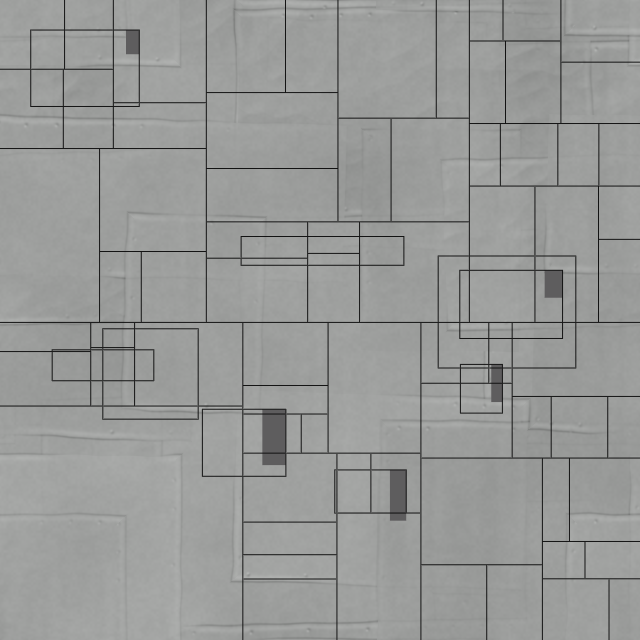
Give the GLSL for this texture, as a WebGL 1 fragment shader.

```glsl
precision highp float;
// Worn grey sheet-metal wall with thin black panel lines and a few dark blocks.
uniform vec2 u_resolution;

const vec3 BASE_GREY = vec3(0.614, 0.620, 0.614);
const vec3 BLOCK_GREY = vec3(0.37, 0.365, 0.37);
const vec3 LINE_BLACK = vec3(0.05);
const float LINE_WIDTH = 0.0015;
const float MIN_PANEL = 0.13;
const float SHEET_TONE = 0.034;
const float PANEL_TONE = 0.016;
const float STAIN = 0.065;
const float GRAIN = 0.028;
const float STREAK = 0.022;
const float CRUMPLE = 0.14;
const float RIVET_SPACING = 0.045;

float hash(vec2 p) {
  vec3 q = fract(vec3(p.xyx) * 0.1031);
  q += dot(q, q.yzx + 33.33);
  return fract((q.x + q.y) * q.z);
}

vec2 hash2(vec2 p) { return vec2(hash(p), hash(p + 71.7)); }

float noise(vec2 p) {
  vec2 i = floor(p), f = fract(p);
  f = f * f * (3.0 - 2.0 * f);
  return mix(mix(hash(i), hash(i + vec2(1, 0)), f.x),
             mix(hash(i + vec2(0, 1)), hash(i + vec2(1, 1)), f.x), f.y);
}

float fbm(vec2 p) {
  float sum = 0.0, amp = 0.5;
  for (int i = 0; i < 5; i++) {
    sum += amp * noise(p);
    p = mat2(1.6, 1.2, -1.2, 1.6) * p + 9.3;
    amp *= 0.5;
  }
  return sum;
}

float folds(vec2 p) {
  p += 0.04 * noise(p * 7.0);
  float broad = abs(2.0 * noise(mat2(9, 6, -11, 14) * p) - 1.0);
  float tight = abs(2.0 * noise(mat2(24, -15, 17, 28) * p) - 1.0);
  return -broad - 0.5 * tight;
}

float bump(float d, float width) { return exp(-d * d / (width * width)); }

float boxDistance(vec2 p, vec2 extent) {
  vec2 d = abs(p) - extent;
  return length(max(d, 0.0)) + min(max(d.x, d.y), 0.0);
}

// Recursive splitting: returns distance to the nearest cut, and the panel id.
float panelCuts(vec2 p, out float id) {
  vec2 lo = vec2(0.0), hi = vec2(1.0);
  float d = 1.0;
  id = 1.0;
  for (int level = 0; level < 7; level++) {
    vec2 size = hi - lo;
    vec2 r = hash2(vec2(id, float(level) + 5.0));
    bool tooSmall = max(size.x, size.y) < MIN_PANEL;
    if (tooSmall || (level > 3 && r.y < 0.15)) break;
    bool across = size.x * mix(0.75, 1.2, r.y) > size.y;
    vec2 cut = mix(lo, hi, mix(0.24, 0.76, r.x));
    float side = across ? p.x - cut.x : p.y - cut.y;
    d = min(d, abs(side));
    if (across) { if (side > 0.0) lo.x = cut.x; else hi.x = cut.x; }
    else { if (side > 0.0) lo.y = cut.y; else hi.y = cut.y; }
    id = id * 2.0 + step(0.0, side);
  }
  return d;
}

// Overlapping, slightly tilted sheets: x = tone, y = relief, z = crumpling.
vec3 sheets(vec2 p) {
  vec3 surface = vec3(0.0, 0.0, 0.15);
  vec2 wobble = 0.004 * (vec2(noise(p * 25.0), noise(p * 25.0 + 40.0)) - 0.5);
  for (int i = 0; i < 18; i++) {
    vec2 key = vec2(float(i) * 3.7, 12.0);
    vec2 extent = mix(vec2(0.09, 0.06), vec2(0.36, 0.2), hash2(key + 5.0));
    vec2 r = hash2(key + 19.0);
    float tilt = (r.x - 0.5) * 0.08;
    vec2 q = fract(p - hash2(key) + 0.5) - 0.5 + wobble;
    q = vec2(q.x + tilt * q.y, q.y - tilt * q.x);
    vec2 inset = extent - abs(q);
    float d = min(inset.x, inset.y);
    bool level = inset.y < inset.x;
    float inside = smoothstep(-0.001, 0.001, d);
    float wear = smoothstep(0.25, 0.7, noise(p * 7.0 + key)) * (level ? 1.0 : 0.55);
    float seam = 0.045 * bump(d - 0.006, 0.004) - 0.085 * bump(d + 0.001, 0.0018);
    // Rivets run along the rim, with some missing.
    float along = (level ? q.x : q.y) / RIVET_SPACING;
    vec2 rivet = vec2((fract(along) - 0.5) * RIVET_SPACING, d - 0.012);
    float present = step(0.5, hash(vec2(floor(along), float(i))));
    float stud = bump(length(rivet), 0.0025) - bump(length(rivet + vec2(-0.001, 0.002)), 0.003);
    surface = mix(surface, vec3((r.y - 0.5) * SHEET_TONE, 0.0, r.x * r.x), inside * 0.8);
    surface.y += wear * (seam + 0.11 * present * stud);
  }
  return surface;
}

void main() {
  vec2 p = gl_FragCoord.xy / u_resolution;
  float px = 1.0 / min(u_resolution.x, u_resolution.y);

  // Weathered metal
  vec3 surface = sheets(p);
  float panelId;
  float lineDist = panelCuts(p, panelId);
  float shade = surface.x + surface.y;
  shade += (hash(vec2(panelId, 3.0)) - 0.5) * PANEL_TONE;
  shade += (fbm(p * 7.0) - 0.48) * STAIN;
  shade += (noise(p * 260.0) + noise(p * 130.0) - 1.0) * GRAIN * 0.5;
  shade += (noise(p * vec2(70.0, 5.0)) - 0.5) * STREAK * noise(p * 4.0 + 8.0);
  shade += (folds(p + vec2(0.003, -0.004)) - folds(p)) * CRUMPLE * surface.z;
  vec3 color = BASE_GREY + shade;

  // Loose outlines, some carrying a dark block on one corner
  float blockDist = 1.0;
  for (int i = 0; i < 9; i++) {
    vec2 key = vec2(float(i) * 5.3, 47.0);
    vec2 center = mix(vec2(0.1), vec2(0.9), hash2(key));
    vec2 extent = mix(vec2(0.03, 0.02), vec2(0.13, 0.09), hash2(key + 8.0));
    lineDist = min(lineDist, abs(boxDistance(p - center, extent)));
    if (mod(float(i), 2.0) < 0.5) {
      vec2 blockSize = mix(vec2(0.008, 0.007), vec2(0.02, 0.05), hash2(key + 23.0));
      blockDist = min(blockDist, boxDistance(p - center - extent + blockSize, blockSize));
    }
  }
  color = mix(color, BLOCK_GREY, clamp(0.5 - blockDist / px, 0.0, 1.0));

  // Panel lines with pixel coverage
  float coverage = clamp(0.5 * (LINE_WIDTH + px) - lineDist, 0.0, min(LINE_WIDTH, px)) / px;
  gl_FragColor = vec4(mix(color, LINE_BLACK, coverage), 1.0);
}
```
